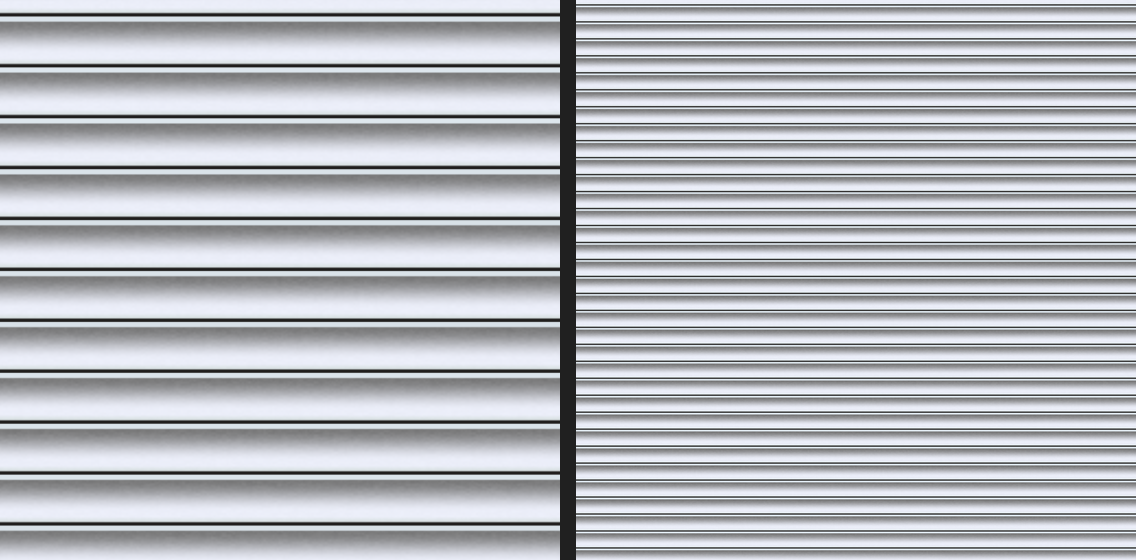
Left, the tile; right, the same tile 3 across and 3 down.
Give the GLSL for this texture, as a WebGL 2 fragment shader.

```glsl
#version 300 es
precision highp float;

uniform vec2 u_resolution;
out vec4 fragColor;

float hash(vec2 p) {
    return fract(sin(dot(p, vec2(127.1, 311.7))) * 43758.5453);
}

// Value noise that wraps after a whole number of cells
float wrapNoise(vec2 uv, vec2 cells) {
    vec2 p = uv * cells;
    vec2 i = floor(p);
    vec2 f = fract(p);
    f = f * f * (3.0 - 2.0 * f);
    vec2 a = mod(i, cells);
    vec2 b = mod(i + 1.0, cells);
    return mix(mix(hash(a), hash(vec2(b.x, a.y)), f.x),
               mix(hash(vec2(a.x, b.y)), hash(b), f.x), f.y);
}

void main() {
    vec2 uv = gl_FragCoord.xy / u_resolution;
    const float slats = 11.0;

    // t runs down each slat, from one dark gap to the next
    float down = (1.0 - uv.y) * slats - 0.294;
    float t = fract(down);
    float row = mod(floor(down), slats);
    float pixel = slats / u_resolution.y;

    // Curved face: shadow at the top, cool light below
    float light = smoothstep(0.13, 0.76, t);
    vec3 color = mix(vec3(0.475, 0.475, 0.477), vec3(0.922, 0.933, 0.975), light);
    color = mix(color, vec3(0.86, 0.89, 0.90), smoothstep(0.84, 0.95, t));

    // Fine grain, strongest in the shaded part
    float grain = 0.6 * wrapNoise(uv, vec2(110.0, 230.0))
                + 0.4 * wrapNoise(uv, vec2(256.0, 256.0)) - 0.5;
    color += grain * mix(0.045, 0.015, light);

    // Bright lip under the gap, slightly different on each slat
    vec3 lip = vec3(0.86, 0.895, 0.92) + 0.03 * (hash(vec2(row, 4.0)) - 0.5);
    float lipEdge = max(0.022, 0.6 * pixel);
    color = mix(lip, color, smoothstep(0.132 - lipEdge, 0.132 + lipEdge, t));

    // Dark gap, with a softer edge on the slat above it
    float above = step(0.5, t);
    float gapDistance = min(t, 1.0 - t);
    float gapEnd = max(mix(0.046, 0.062, above), 0.015 + pixel);
    float gap = 1.0 - smoothstep(0.013, gapEnd, gapDistance);
    color = mix(color, vec3(0.12, 0.115, 0.11), gap);

    fragColor = vec4(color, 1.0);
}
```
